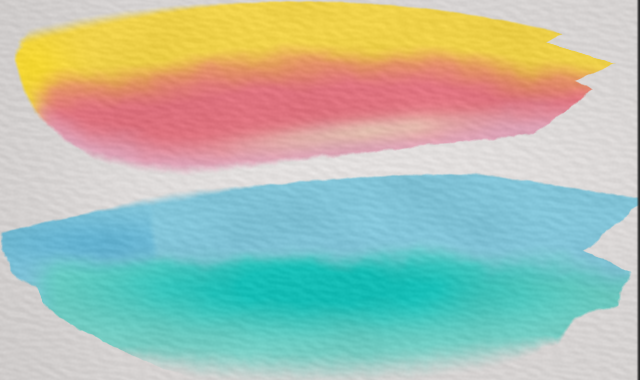
Reproduce this background procedurally as a Shadertoy shader.

```glsl
// Two broad watercolour strokes, yellow to rose above and blue to teal below,
// on ribbed paper. Each stroke is bounded by curved profiles and torn tips;
// gradient noise makes the pigment blooms, ragged edges and paper relief.

const vec3 PAPER = vec3(0.835, 0.822, 0.818);
const vec3 YELLOW = vec3(0.94, 0.82, 0.27);
const vec3 ORANGE = vec3(0.895, 0.58, 0.36);
const vec3 ROSE = vec3(0.87, 0.43, 0.48);
const vec3 PINK = vec3(0.87, 0.65, 0.74);
const vec3 PEACH = vec3(0.89, 0.74, 0.68);
const vec3 SKY = vec3(0.49, 0.76, 0.84);
const vec3 BLUE = vec3(0.36, 0.69, 0.82);
const vec3 TEAL = vec3(0.06, 0.74, 0.71);
const vec3 MINT = vec3(0.47, 0.80, 0.76);

vec2 hashGradient(vec2 cell) {
    vec3 q = fract(cell.xyx * vec3(0.1031, 0.1030, 0.0973));
    q += dot(q, q.yzx + 33.33);
    float angle = 6.2832 * fract((q.x + q.y) * q.z);
    return vec2(cos(angle), sin(angle));
}

float gradientNoise(vec2 p) {
    vec2 i = floor(p), f = fract(p);
    vec2 w = f * f * f * (f * (f * 6.0 - 15.0) + 10.0);
    vec2 e = vec2(1.0, 0.0);
    float low = mix(dot(hashGradient(i), f), dot(hashGradient(i + e), f - e), w.x);
    float high = mix(dot(hashGradient(i + e.yx), f - e.yx),
                     dot(hashGradient(i + e.xx), f - e.xx), w.x);
    return mix(low, high, w.y);
}

float fbm(vec2 p) {
    float sum = 0.0, gain = 0.6;
    for (int i = 0; i < 4; i++) {
        sum += gain * gradientNoise(p);
        p = p * 2.03 + 17.3;
        gain *= 0.5;
    }
    return sum;
}

float square(float x) { return x * x; }

// Soft coverage of the side where d is positive.
float cover(float d, float soft) {
    soft = max(soft, 1.0 / iResolution.y);
    return smoothstep(-soft, soft, d);
}

// Soft elliptical bloom, one at its centre.
float bloom(vec2 p, vec2 centre, vec2 radius) {
    vec2 q = (p - centre) / radius;
    return exp(-dot(q, q));
}

// Right-hand limit of a pointed brush tip at height v.
float tip(float v, vec2 apex, float slopeUp, float slopeDown) {
    float d = v - apex.y;
    return apex.x - max(slopeUp * d, -slopeDown * d);
}

vec3 warmStroke(vec3 base, vec2 p, float wash, float ragged) {
    float top = 0.996 - 0.5 * square(p.x - 0.47);
    float bottom = 0.553 + 0.18 * max(p.x - 0.31, 0.0)
        + 1.3 * square(min(p.x - 0.31, 0.0)) + 0.15 * exp((0.03 - p.x) / 0.03);
    float left = 0.025 + 2.0 * square(p.y - 0.83);
    float right = max(tip(p.y, vec2(0.879, 0.91), 1.3, 1.3),
                      tip(p.y, vec2(0.962, 0.833), 2.0, 1.4));
    right = max(right, tip(p.y, vec2(0.928, 0.765), 1.36, 0.8));
    right = max(right, tip(p.y, vec2(0.838, 0.651), 2.0, 2.0));
    float height = p.y - bottom;
    float mask = cover(top - p.y + 0.3 * ragged, mix(0.022, 0.004, smoothstep(0.1, 0.42, p.x)))
        * cover(height + ragged, mix(0.02, 0.004, smoothstep(0.2, 0.65, p.x)))
        * cover(p.x - left + ragged, 0.006) * cover(right - p.x + ragged, 0.003);

    // Pigment bands follow the curved seam below the yellow.
    float depth = 0.855 - 0.35 * square(p.x - 0.55) - p.y + 0.05 * wash;
    float body = smoothstep(0.04, 0.1, p.x + 0.03 * wash);
    vec3 paint = mix(YELLOW, vec3(0.95, 0.83, 0.16), bloom(p, vec2(0.05, 0.82), vec2(0.06, 0.1)));
    paint = mix(paint, ORANGE, body * smoothstep(-0.035, 0.035, depth));
    paint = mix(paint, ROSE, body * smoothstep(0.0, 0.1, depth));
    paint = mix(paint, PINK, 0.9 * body * smoothstep(0.1, 0.0, height + 0.05 * wash));
    float pale = bloom(vec2(p.x, height), vec2(0.56, 0.052), vec2(0.17, 0.035));
    paint = mix(paint, PEACH, min(1.0, pale * (1.0 + 0.6 * wash)));
    return mix(base, paint + 0.05 * wash, mask * 0.97);
}

vec3 coolStroke(vec3 base, vec2 p, float wash, float ragged) {
    float top = 0.541 - 0.3 * square(min(p.x - 0.72, 0.0)) - 0.26 * max(p.x - 0.755, 0.0);
    float bottom = 0.03 + 0.5 * square(p.x - 0.48)
        + 0.13 * smoothstep(0.085, 0.055, p.x) + 0.05 * smoothstep(0.87, 0.905, p.x);
    float left = 0.003 + 2.2 * square(p.y - 0.37);
    float right = max(tip(p.y, vec2(1.01, 0.48), 0.2, 0.68),
                      tip(p.y, vec2(0.984, 0.285), 1.25, 0.24));
    float softTop = 0.004 + 0.014 * exp(-square((p.x - 0.27) / 0.08));
    float softBottom = 0.005 + 0.045 * smoothstep(0.1, 0.3, p.x) * smoothstep(0.92, 0.75, p.x);
    float mask = cover(top - p.y + 0.5 * ragged, softTop)
        * cover(p.y - bottom + ragged, softBottom)
        * cover(p.x - left + ragged, 0.003) * cover(right - p.x + ragged, 0.003);

    // A darker overlap at the left, then teal bleeding into the blue.
    float overlap = smoothstep(0.25, 0.235, p.x + 0.02 * wash)
        * bloom(p, vec2(0.15, 0.36), vec2(0.18, 0.075));
    vec3 paint = mix(SKY, BLUE, 0.85 * overlap);
    float seam = 0.315 - 0.12 * square(p.x - 0.5) + 0.07 * wash;
    float lower = smoothstep(0.05, -0.05, p.y - seam) * smoothstep(0.03, 0.1, p.x);
    paint = mix(paint, MINT, lower);
    float core = bloom(p, vec2(0.51, 0.245), vec2(0.32, 0.105));
    paint = mix(paint, TEAL, min(1.0, 1.2 * core * (1.0 + 0.4 * wash)) * smoothstep(0.0, 0.8, lower));
    return mix(base, paint + 0.06 * wash, mask * 0.97);
}

// Slanted ribs lit from above, from the slope of stretched noise.
float paperRelief(vec2 p) {
    vec2 q = vec2(p.x * 32.0, (p.y + 0.12 * p.x) * 72.0);
    float slope = gradientNoise(q) - gradientNoise(q + vec2(0.15, 0.4));
    return slope + 0.25 * gradientNoise(p * 140.0);
}

void mainImage(out vec4 fragColor, in vec2 fragCoord) {
    vec2 uv = fragCoord / iResolution.xy;
    vec2 p = vec2(uv.x * iResolution.x / iResolution.y, uv.y);
    float wash = fbm(p * vec2(4.0, 6.0));
    float ragged = 0.012 * fbm(p * 22.0 + 5.0);

    vec3 color = PAPER + 0.055 * bloom(uv, vec2(0.55, 0.53), vec2(0.5, 0.3));
    color -= 0.025 * smoothstep(0.25, 0.0, uv.x);
    color = warmStroke(color, uv, wash, ragged);
    color = coolStroke(color, uv, wash, ragged);
    color += 0.045 * paperRelief(p);

    // Dark strip beyond the sheet.
    color = mix(color, vec3(0.16), cover(uv.x - 0.9965, 0.001));
    fragColor = vec4(clamp(color, 0.0, 1.0), 1.0);
}
```
